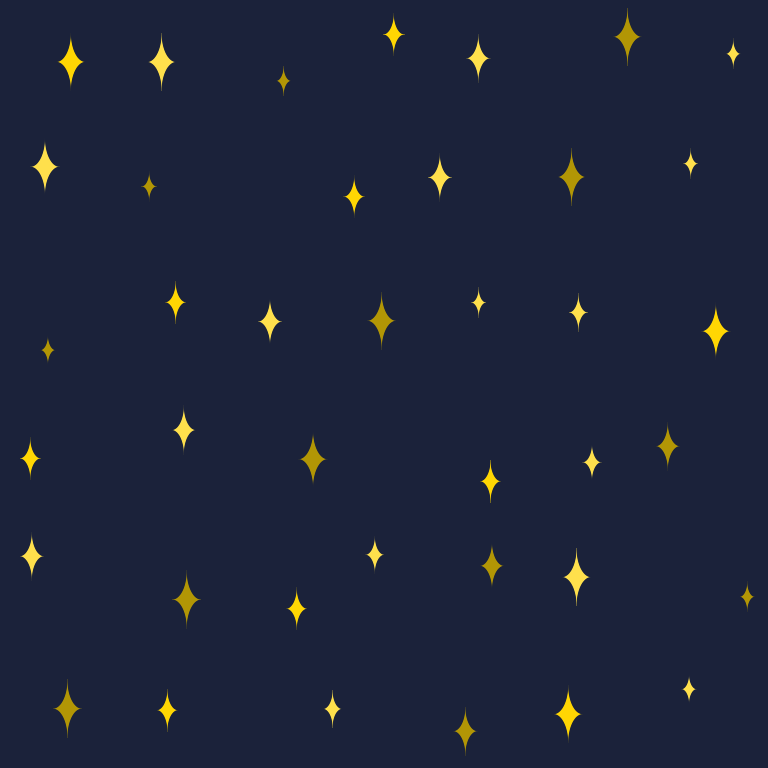
A WebGL 2 fragment shader for this pattern:

```glsl
#version 300 es
precision highp float;
// Night sky with scattered four-pointed stars in three golds.

uniform vec2 u_resolution;
out vec4 fragColor;

const vec3 NIGHT = vec3(0.104, 0.132, 0.227);
const vec3 DARK_GOLD = vec3(0.700, 0.588, 0.020);
const vec3 PALE_GOLD = vec3(1.000, 0.880, 0.300);
const vec3 BRIGHT_GOLD = vec3(1.000, 0.840, 0.010);

// Cumulative shares of the dark and pale stars; the rest are bright
const float DARK_SHARE = 0.34;
const float PALE_SHARE = 0.76;

// Half heights a star of each gold may take
const vec4 DARK_SIZES = vec4(0.038, 0.032, 0.032, 0.020);
const vec4 PALE_SIZES = vec4(0.038, 0.032, 0.025, 0.020);
const vec4 BRIGHT_SIZES = vec4(0.038, 0.038, 0.028, 0.028);

const float STAR_ASPECT = 0.5;            // width over height
const float ROWS = 6.0;
const float COLUMNS = 6.0;                // odd rows hold one more
const vec2 JITTER = vec2(0.68, 0.52);     // range of drift within a cell
const vec2 EDGE = vec2(-0.5, 0.7);        // soft edge, in pixel widths
const float SEED = 4.7;

float hash(vec2 p) {
    return fract(sin(dot(p + SEED, vec2(127.1, 311.7))) * 43758.5453);
}

// Star bounded by four elliptic arcs; positive inside
float starDistance(vec2 p, vec2 radii) {
    vec2 q = abs(p) / radii;
    vec2 corner = max(1.0 - q, 0.0);
    float len = length(corner);
    return (len - 1.0) * len / max(length(corner / radii), 0.001);
}

float starMask(vec2 p, vec2 radii, float pixel) {
    vec2 q = abs(p) / radii;
    float withinTips = step(max(q.x, q.y), 1.0);
    return withinTips * smoothstep(EDGE.x, EDGE.y, starDistance(p, radii) / pixel);
}

void main() {
    vec2 uv = gl_FragCoord.xy / u_resolution;
    float pixel = 1.0 / min(u_resolution.x, u_resolution.y);

    // One star per cell, kept wholly inside it
    float row = floor(uv.y * ROWS);
    vec2 grid = vec2(COLUMNS + mod(row, 2.0), ROWS);
    vec2 cell = floor(uv * grid);
    vec2 drift = vec2(hash(cell), hash(cell + 37.0)) - 0.5;
    vec2 center = (cell + 0.5 + drift * JITTER) / grid;

    // Golden-ratio steps keep the shares of the golds even
    float index = row * (COLUMNS + 1.0) + cell.x;
    float pick = fract(index * 0.618034 + 0.3);
    vec3 gold = BRIGHT_GOLD;
    vec4 sizes = BRIGHT_SIZES;
    if (pick < DARK_SHARE) {
        gold = DARK_GOLD;
        sizes = DARK_SIZES;
    } else if (pick < PALE_SHARE) {
        gold = PALE_GOLD;
        sizes = PALE_SIZES;
    }
    float halfHeight = sizes[int(fract(index * 0.754878) * 4.0)];

    vec2 radii = halfHeight * vec2(STAR_ASPECT, 1.0);
    float mask = starMask(uv - center, radii, pixel);
    fragColor = vec4(mix(NIGHT, gold, mask), 1.0);
}
```
